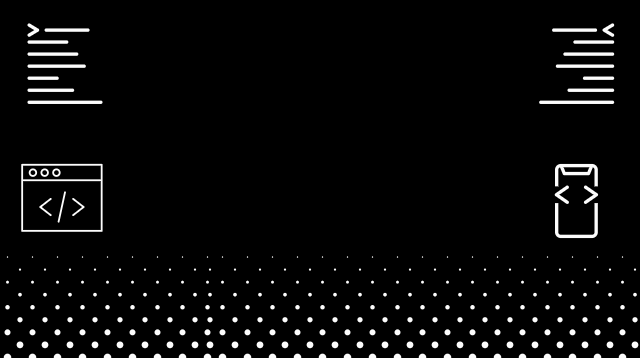
Write a Shadertoy shader that draws this background.

```glsl
#define DESIGN vec2(768.0, 428.0)
#define INK vec3(0.99)
#define BOLD 2.0
#define THIN 1.1
#define MIRROR_X 770.0
#define LINE_STEP 14.4
#define DOT_STEP 15.0
#define DOT_TOP 307.3
#define DOT_MIN 0.8
#define DOT_GROWTH 0.46
#define SEAM_X 258.0
#define SEAM_SHIFT 12.0

float segment(vec2 p, vec2 a, vec2 b) {
    vec2 ap = p - a, ab = b - a;
    return length(ap - ab * clamp(dot(ap, ab) / dot(ab, ab), 0.0, 1.0));
}

float roundBox(vec2 p, vec2 halfSize, float radius) {
    vec2 q = abs(p) - halfSize + radius;
    return length(max(q, 0.0)) + min(max(q.x, q.y), 0.0) - radius;
}

// Arrow with its tip at the origin, opening towards +x
float chevron(vec2 p, vec2 arm) {
    return segment(vec2(p.x, abs(p.y)), vec2(0.0), arm);
}

// Prompt and ragged lines of code, aligned left
float codeLines(vec2 p) {
    float ends[6] = float[6](80.0, 92.0, 101.0, 68.5, 87.0, 121.0);
    float d = min(chevron(vec2(45.0 - p.x, p.y - 36.0), vec2(10.0, 6.0)),
                  segment(p, vec2(55.5, 36.0), vec2(105.5, 36.0)));
    for (int i = 0; i < 6; i++) {
        float y = 50.3 + LINE_STEP * float(i);
        d = min(d, segment(p, vec2(35.0, y), vec2(ends[i], y)));
    }
    return d - BOLD;
}

// Window with title bar, three buttons and a code tag
float windowIcon(vec2 p) {
    vec2 c = p - vec2(74.3, 236.5);
    float d = abs(roundBox(c, vec2(47.7, 39.5), 0.0));
    d = min(d, segment(c, vec2(-47.7, -21.0), vec2(47.7, -21.0)));
    for (int i = 0; i < 3; i++) {
        vec2 button = vec2(39.5 + 14.1 * float(i), 206.4);
        d = min(d, abs(length(p - button) - 3.9));
    }
    d = min(d, chevron(vec2(26.0 - abs(c.x), c.y - 11.0), vec2(12.5, 9.7)));
    d = min(d, segment(p, vec2(78.0, 230.0), vec2(70.3, 265.0)));
    return d - THIN;
}

// Phone with a notch and brackets set in its broken sides
float phoneIcon(vec2 p) {
    vec2 c = p - vec2(691.7, 240.3);
    float body = abs(roundBox(c, vec2(23.7, 42.3), 5.0)) - BOLD;
    body = max(body, 10.0 - abs(p.y - 232.8));
    vec2 half_ = vec2(abs(c.x), p.y);
    float d = min(segment(half_, vec2(18.0, 199.0), vec2(14.5, 207.5)),
                  segment(half_, vec2(0.0, 207.5), vec2(14.5, 207.5)));
    d = min(d, chevron(vec2(24.0 - half_.x, p.y - 232.8), vec2(13.0, 9.0)));
    return min(body, d - BOLD);
}

// Staggered dots growing downwards, with a narrow seam
float halftone(vec2 p) {
    float row = max(floor((p.y - DOT_TOP) / DOT_STEP + 0.5), 0.0);
    float stagger = DOT_STEP * mod(row, 2.0);
    float x = p.x + SEAM_SHIFT * step(SEAM_X - stagger, p.x);
    float period = 2.0 * DOT_STEP;
    vec2 cell = vec2(mod(x - 9.0 - stagger + DOT_STEP, period) - DOT_STEP,
                     p.y - DOT_TOP - row * DOT_STEP);
    return length(cell) - DOT_MIN - DOT_GROWTH * row;
}

void mainImage(out vec4 fragColor, in vec2 fragCoord) {
    // Design space runs downwards from the top left
    vec2 uv = fragCoord / iResolution.xy;
    vec2 p = vec2(uv.x, 1.0 - uv.y) * DESIGN;
    float pixel = DESIGN.x / iResolution.x;

    float d = min(codeLines(p), codeLines(vec2(MIRROR_X - p.x, p.y)));
    d = min(d, min(windowIcon(p), phoneIcon(p)));
    d = min(d, halftone(p));

    float coverage = clamp(0.5 - d / pixel, 0.0, 1.0);
    fragColor = vec4(INK * coverage, 1.0);
}
```
